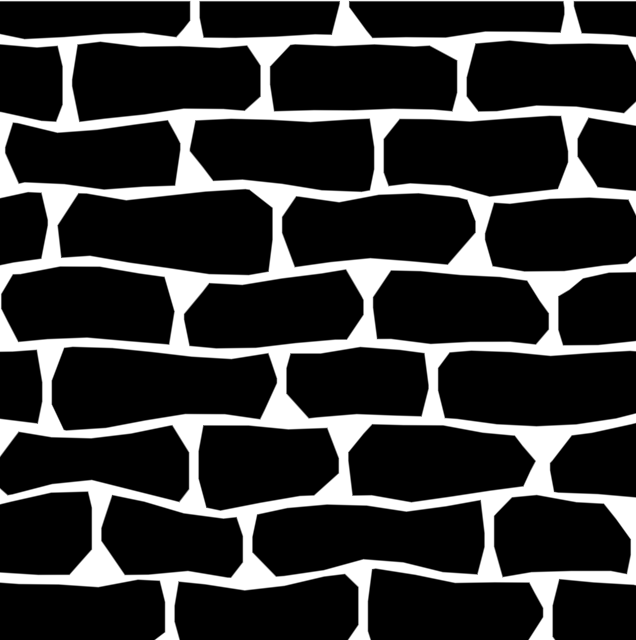
A Shadertoy shader for this pattern:

```glsl
// Dry-laid stone wall: black faceted stones separated by white joints.
// A running bond with jittered joints; each stone is cut out by two wavy
// bed lines built from faceted gradient noise, two sides and four corner cuts.

const vec2 PITCH = vec2(0.305, 0.120);   // mean stone length and course height
const vec2 ORIGIN = vec2(0.264, 0.098);  // first upright joint and first bed
const float HALF_JOINT = 0.0075;
const float FACET = 0.062;               // length of one straight edge piece
const float TOP_TRIM = 0.998;
const vec3 STONE_COLOR = vec3(0.0);
const vec3 JOINT_COLOR = vec3(1.0);

float hash(vec2 p)
{
    vec3 q = fract(p.xyx * 0.1031);
    q += dot(q, q.yzx + 33.33);
    return fract((q.x + q.y) * q.z);
}

// 1D gradient noise, one independent curve per seed
float gradientNoise(float x, float seed)
{
    float i = floor(x), f = x - i;
    float g0 = hash(vec2(i, seed)) * 2.0 - 1.0;
    float g1 = hash(vec2(i + 1.0, seed)) * 2.0 - 1.0;
    float blend = f * f * f * (f * (f * 6.0 - 15.0) + 10.0);
    return mix(g0 * f, g1 * (f - 1.0), blend);
}

// Broad undulation shared by a bed plus the roughness of one stone's edge
float edgeOffset(float x, float bed, float seed)
{
    float broad = gradientNoise(x * 4.2, bed + 61.0) * 0.055;
    float rough = gradientNoise(x * 11.0, seed) * 0.014;
    return broad + rough;
}

// Straight segments between samples give the chiselled outline
float bedHeight(float x, float bed, float seed)
{
    float t = x / FACET + hash(vec2(seed, 7.0));
    float i = floor(t);
    float shift = x - t * FACET;
    float left = edgeOffset(i * FACET + shift, bed, seed);
    float right = edgeOffset((i + 1.0) * FACET + shift, bed, seed);
    return ORIGIN.y + bed * PITCH.y + mix(left, right, t - i);
}

// Upright joint at the left end of a stone; alternate courses shift by half
float jointX(vec2 cell)
{
    float bond = 0.5 * mod(cell.y, 2.0);
    float jitter = (hash(cell + 23.0) - 0.5) * 0.3;
    return ORIGIN.x + (cell.x + bond + jitter) * PITCH.x;
}

// Signed distance to a slanted corner cut; depth is measured from both edges
float cornerCut(vec2 depth, vec2 cell, float corner)
{
    float r = hash(cell + vec2(corner * 13.0, 41.0));
    float s = hash(cell + vec2(corner * 19.0, 83.0));
    vec2 size = vec2(0.006 + 0.04 * r * r, mix(0.022, 0.058, s));
    return (1.0 - dot(depth, 1.0 / size)) / length(1.0 / size);
}

// Negative inside the stone
float stoneDistance(vec2 p, vec2 cell)
{
    float seed = cell.x * 7.0 + cell.y * 31.0 + 200.0;
    float left = p.x - jointX(cell) - HALF_JOINT;
    float right = jointX(cell + vec2(1.0, 0.0)) - p.x - HALF_JOINT;
    float below = p.y - bedHeight(p.x, cell.y - 1.0, seed) - HALF_JOINT;
    float above = bedHeight(p.x, cell.y, seed + 3.0) - p.y - HALF_JOINT;

    float d = -min(min(left, right), min(below, above));
    d = max(d, cornerCut(vec2(left, below), cell, 0.0));
    d = max(d, cornerCut(vec2(right, below), cell, 1.0));
    d = max(d, cornerCut(vec2(left, above), cell, 2.0));
    return max(d, cornerCut(vec2(right, above), cell, 3.0));
}

// Nearest stone among the neighbouring courses and columns
float wallDistance(vec2 p)
{
    float course = floor((p.y - ORIGIN.y) / PITCH.y) + 1.0;
    float d = 1.0;
    for (int j = -1; j <= 1; j++)
    {
        float row = course + float(j);
        float bond = 0.5 * mod(row, 2.0);
        float column = floor((p.x - ORIGIN.x) / PITCH.x - bond);
        for (int i = -1; i <= 1; i++)
            d = min(d, stoneDistance(p, vec2(column + float(i), row)));
    }
    return d;
}

void mainImage(out vec4 fragColor, in vec2 fragCoord)
{
    vec2 p = fragCoord / iResolution.y;
    float pixel = 1.0 / iResolution.y;

    // Stones end in a thin joint along the top border
    float d = max(wallDistance(p), p.y - TOP_TRIM);
    float joint = smoothstep(-pixel, pixel, d);
    fragColor = vec4(mix(STONE_COLOR, JOINT_COLOR, joint), 1.0);
}
```
